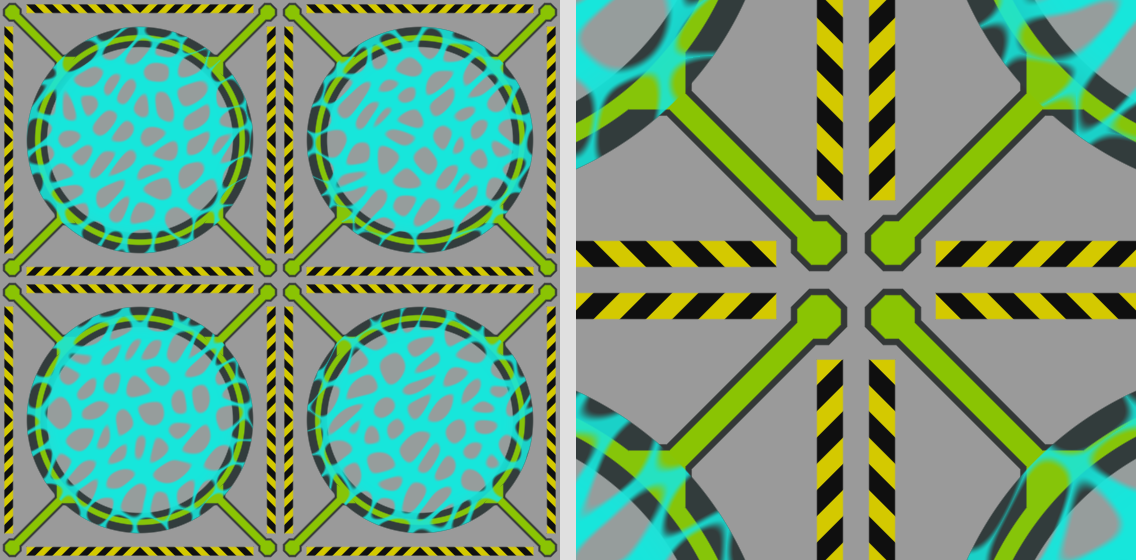
Left: the whole. Right: its middle third, enlarged.
Reproduce this pattern procedurally as a WebGL 1 fragment shader.

```glsl
precision highp float;
uniform vec2 u_resolution;

// Lengths are in tile units: one tile is 1 wide, centred on 0.
const float TILES = 2.0;
const float DISC_RADIUS = 0.404;
const float RIM_INNER = 0.332;
const float BAND_RADIUS = 0.365;
const float BAND_HALF = 0.010;
const float NODE_POS = 0.456;
const float NODE_RADIUS = 0.026;
const float ARM_HALF = 0.0135;
const float FOOT_CORNER = 0.297;
const float FOOT_LEG = 0.070;
const float OUTLINE = 0.0075;
const float STRIP_POS = 0.469;
const float STRIP_HALF = 0.0155;
const float STRIP_LENGTH = 0.405;
const float STRIPES = 16.0;
const float WEB_DENSITY = 10.2;
const float WEB_JITTER = 0.86;
const float WEB_ROUNDING = 9.0;
const float WEB_WIDTH = 0.125;
const float WEB_RIM_WIDTH = 0.035;
const float WEB_BLUR = 0.055;

const vec3 GREY = vec3(0.605, 0.605, 0.605);
const vec3 DARK = vec3(0.20, 0.215, 0.215);
const vec3 GREEN = vec3(0.54, 0.77, 0.01);
const vec3 YELLOW = vec3(0.83, 0.79, 0.0);
const vec3 BLACK = vec3(0.06, 0.06, 0.06);
const vec3 CYAN = vec3(0.09, 0.90, 0.86);

float fill(float dist, float px) {
  return clamp(0.5 - dist / px, 0.0, 1.0);
}

vec2 hash2(vec2 p) {
  vec2 s = vec2(dot(p, vec2(127.1, 311.7)), dot(p, vec2(269.5, 183.3)));
  return fract(sin(s) * 43758.55);
}

vec2 cellPoint(vec2 cell, vec2 seed) {
  return 0.5 + WEB_JITTER * (hash2(cell + seed) - 0.5);
}

// Rounded distance to the nearest Voronoi border.
float webDistance(vec2 p, vec2 seed) {
  vec2 base = floor(p);
  vec2 f = p - base;
  vec2 nearest = vec2(8.0);
  for (int j = -1; j <= 1; j++) {
    for (int i = -1; i <= 1; i++) {
      vec2 o = vec2(float(i), float(j));
      vec2 r = o + cellPoint(base + o, seed) - f;
      if (dot(r, r) < dot(nearest, nearest)) nearest = r;
    }
  }
  float sum = 0.0;
  for (int j = -2; j <= 2; j++) {
    for (int i = -2; i <= 2; i++) {
      vec2 o = vec2(float(i), float(j));
      vec2 r = o + cellPoint(base + o, seed) - f;
      vec2 gap = r - nearest;
      if (dot(gap, gap) > 0.0001) {
        float d = dot(0.5 * (r + nearest), normalize(gap));
        sum += exp(-WEB_ROUNDING * d);
      }
    }
  }
  return -log(sum) / WEB_ROUNDING;
}

// Cyan coverage: wide strands inside, thin and uneven ones on the rim.
float webCover(vec2 q, vec2 tile) {
  vec2 seed = 37.0 * tile + 11.0;
  float phase = 6.283 * hash2(seed).x;
  vec2 w = q + 0.018 * sin(q.yx * vec2(15.0, 18.0) + phase);
  vec2 p = vec2((w.x + w.y) * 0.58, (w.y - w.x) * 0.84) * WEB_DENSITY;
  float rim = smoothstep(0.29, 0.37, length(q));
  float patchy = 0.04 * sin(atan(q.y, q.x) + phase);
  float width = mix(WEB_WIDTH, WEB_RIM_WIDTH + patchy, rim);
  float d = webDistance(p, seed) - width;
  return (1.0 - smoothstep(-WEB_BLUR, WEB_BLUR, d)) * mix(1.0, 0.88, rim);
}

void main() {
  vec2 uv = gl_FragCoord.xy / u_resolution * TILES;
  float px = 1.5 * TILES / min(u_resolution.x, u_resolution.y);
  vec2 tile = mod(floor(uv), TILES);
  vec2 q = fract(uv) - 0.5;
  vec2 a = abs(q);
  float radius = length(q);
  vec3 color = GREY;

  // Hazard strips, mirrored about the middle of each side
  float along = min(a.x, a.y);
  float across = max(a.x, a.y) - STRIP_POS;
  float strip = max(abs(across) - STRIP_HALF, along - STRIP_LENGTH);
  float wave = abs(fract((along - across) * STRIPES) - 0.5) - 0.25;
  vec3 hazard = mix(BLACK, YELLOW, fill(wave / STRIPES, px));
  color = mix(color, hazard, fill(strip, px));

  // Dark rim
  float rim = max(radius - DISC_RADIUS, RIM_INNER - radius);
  color = mix(color, DARK, fill(rim, px));

  // Diagonal arms with octagonal nodes and triangular feet
  vec2 n = abs(a - NODE_POS);
  float node = max(max(n.x, n.y), (n.x + n.y) * 0.74) - NODE_RADIUS;
  float diagonal = a.x + a.y;
  float arm = max(abs(a.x - a.y) * 0.707 - ARM_HALF,
                  max(diagonal - 2.0 * NODE_POS, 2.0 * FOOT_CORNER - FOOT_LEG - diagonal));
  float foot = max(max(a.x, a.y) - FOOT_CORNER,
                   (2.0 * FOOT_CORNER - FOOT_LEG - diagonal) * 0.707);
  float bracket = min(node, min(arm, foot));
  color = mix(color, DARK, fill(bracket - OUTLINE, px));
  float band = abs(radius - BAND_RADIUS) - BAND_HALF;
  color = mix(color, GREEN, fill(min(bracket, band), px));

  // Cellular web over the disc
  float disc = fill(radius - DISC_RADIUS, px);
  float cover = max(webCover(q, tile), 0.03);
  color = mix(color, CYAN, cover * disc);

  gl_FragColor = vec4(color, 1.0);
}
```
